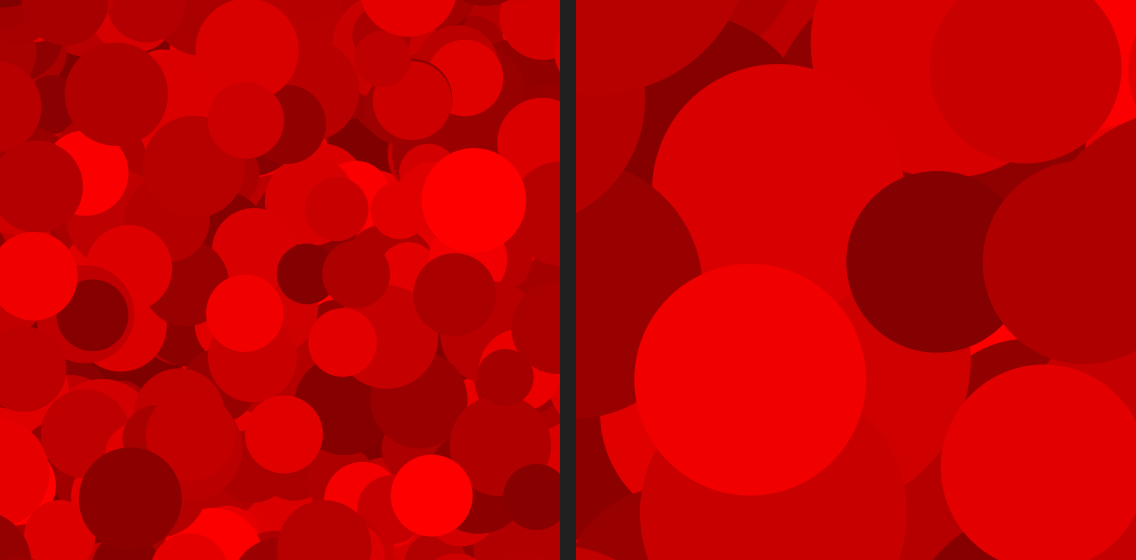
Left: the whole. Right: its middle third, enlarged.
Write a Shadertoy shader that draws this pattern.

```glsl
#define DISC_COUNT 420
#define MIN_RADIUS 0.05
#define MAX_RADIUS 0.1
#define TONE_SPREAD 0.08
#define BACK_RED 0.5
#define SEED 17u

const int TONE_COUNT = 6;
const float TONES[TONE_COUNT] = float[](0.55, 0.63, 0.71, 0.79, 0.88, 0.96);
const float SHARES[TONE_COUNT] = float[](0.16, 0.17, 0.24, 0.13, 0.22, 0.08);

// Integer hash: four independent values in 0..1
vec4 hash4(uint n) {
    uvec4 v = uvec4(n, n + 7u, SEED, n ^ SEED) * 1664525u + 1013904223u;
    v += v.yzxy * v.wxyz;
    v ^= v >> 16u;
    v += v.yzxy * v.wxyz;
    v ^= v >> 16u;
    return vec4(v >> 8u) / 16777216.0;
}

// Picks a tone so that each one occurs according to its share
float pickTone(float pick) {
    float sum = 0.0;
    for (int k = 0; k < TONE_COUNT; k++) {
        sum += SHARES[k];
        if (pick < sum) return TONES[k];
    }
    return TONES[TONE_COUNT - 1];
}

void mainImage(out vec4 fragColor, in vec2 fragCoord) {
    float pixel = 1.0 / iResolution.y;
    vec2 uv = fragCoord * pixel;
    vec2 canvas = vec2(iResolution.x * pixel, 1.0);

    float red = 0.0;
    float open = 1.0; // part of the pixel not yet covered

    // Opaque discs from front to back
    for (int i = 0; i < DISC_COUNT; i++) {
        vec4 rnd = hash4(uint(i));
        vec2 center = mix(vec2(-MAX_RADIUS), canvas + MAX_RADIUS, rnd.xy);
        float radius = mix(MIN_RADIUS, MAX_RADIUS, rnd.z);
        float dist = length(uv - center) - radius;
        float cover = open * clamp(0.5 - dist / pixel, 0.0, 1.0);
        if (cover > 0.0) {
            // Golden ratio steps spread the tones evenly over the layers
            float tone = pickTone(fract(float(i) * 0.61803));
            red += cover * (tone + TONE_SPREAD * (rnd.w - 0.5));
            open -= cover;
        }
        if (open < 0.002) break;
    }

    // Dark ground in the remaining gaps
    red += open * BACK_RED;
    fragColor = vec4(red, 0.0, 0.0, 1.0);
}
```
